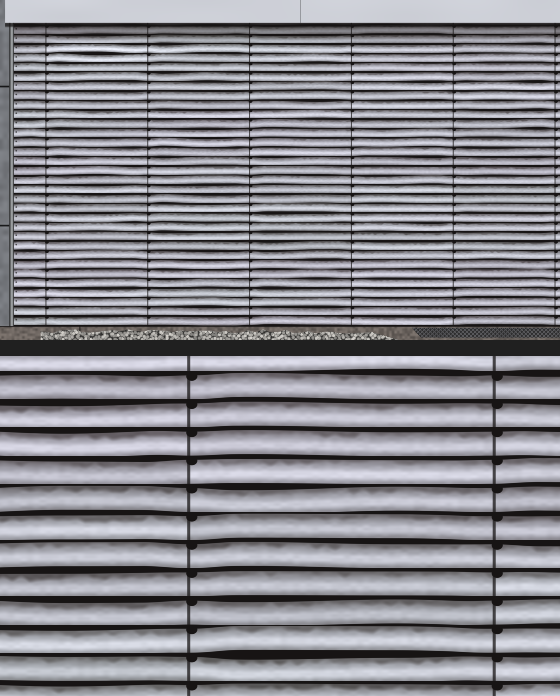
Top: the whole. Bottom: its middle third, enlarged.
Write a WebGL 1 fragment shader that draws this texture.

```glsl
precision highp float;
// A closed exterior blind: 32 weathered metal slats, cut into bays by six
// cords with clips, under a pale fascia and above a curb, gravel and grate.
// Each slat is a tone profile, bent and stained by hashed value noise.

uniform vec2 u_resolution;

// Layout, in units of canvas height
const float ASPECT = 1.655;
const float SLAT_BASE = 0.0446;
const float SLAT_PITCH = 0.0276;
const float SLAT_TOP = 0.85;      // share of the pitch covered by metal
const float CORD_X = 0.1358;
const float CORD_STEP = 0.3009;
const float CORD_HALF = 0.0015;
const float RAIL_LEFT = 0.027;
const float RAIL_RIGHT = 0.041;
const float FASCIA_Y = 0.933;
const float SEAM_X = 0.888;
const float GROUND_Y = 0.041;
const float GRAVEL_Y = 0.025;
const float GRAVEL_CELL = 0.0085;

// Wear
const float BEND = 0.20;
const float STAIN_RAGGED = 0.26;
const float BAY_VARIATION = 0.13;
const vec2 DENT = vec2(0.30, 0.845);

// Colours
const vec3 SHADOW = vec3(0.09, 0.08, 0.08);
const vec3 FASCIA = vec3(0.81, 0.82, 0.85);
const vec3 WALL = vec3(0.46, 0.47, 0.49);
const vec3 RAIL = vec3(0.60, 0.61, 0.62);
const vec3 CURB = vec3(0.42, 0.39, 0.37);
const vec3 GRAVEL = vec3(0.76, 0.75, 0.73);
const vec3 GRATE = vec3(0.30, 0.30, 0.31);

float hash(vec2 p) {
  vec3 q = fract(p.xyx * 0.1031);
  q += dot(q, q.yzx + 33.33);
  return fract((q.x + q.y) * q.z);
}

float noise(vec2 p) {
  vec2 i = floor(p), f = fract(p);
  f *= f * (3.0 - 2.0 * f);
  return mix(mix(hash(i), hash(i + vec2(1, 0)), f.x),
             mix(hash(i + vec2(0, 1)), hash(i + vec2(1, 1)), f.x), f.y);
}

float above(float x, float edge, float blur) {
  return smoothstep(edge - blur, edge + blur, x);
}

float band(float x, float lo, float hi, float blur) {
  return above(x, lo, blur) - above(x, hi, blur);
}

// Cool when light, warm when dark
vec3 metal(float tone) {
  return tone * mix(vec3(1.04, 0.98, 0.98), vec3(0.985, 0.995, 1.045), smoothstep(0.1, 0.7, tone));
}

vec3 blind(vec2 p, float blur) {
  float across = (p.x - CORD_X) / CORD_STEP;
  float bay = floor(across), s = fract(across);
  float up = (p.y - SLAT_BASE) / SLAT_PITCH;
  float row = floor(up), v = fract(up);
  float e = blur / SLAT_PITCH;

  // Bending between the cords, strongest around the dent
  float dent = exp(-dot((p - DENT) * vec2(5.0, 35.0), (p - DENT) * vec2(5.0, 35.0)));
  float free = smoothstep(0.0, 0.15, s) * smoothstep(1.0, 0.85, s);
  float bent = v + free * BEND * (1.0 + dent) * (noise(vec2(p.x * 7.0 + bay * 3.7, row * 5.0)) - 0.5);

  // Curved profile, from the lower lip to the stained upper edge
  float tone = mix(0.56, 0.81, smoothstep(0.0, 0.28, bent));
  tone = mix(tone, 0.66, smoothstep(0.36, 0.58, bent));
  tone = mix(tone, 0.53, smoothstep(0.52, 0.76, bent));
  float ragged = 0.6 * noise(vec2(p.x * 110.0, row * 7.0)) + 0.4 * noise(vec2(p.x * 24.0, row * 3.0));
  float stain = above(bent, 0.72 + STAIN_RAGGED * (ragged - 0.5), 0.10);
  tone = mix(tone, 0.34, stain * (0.55 + 0.45 * noise(vec2(p.x * 9.0, row * 11.0))));
  tone *= 1.0 + BAY_VARIATION * (hash(vec2(row, bay + 9.0)) - 0.5) + 0.10 * dent;
  tone += 0.05 * (noise(p * vec2(160.0, 330.0)) - 0.5);
  tone *= mix(1.0, 0.58, smoothstep(0.855, 0.925, p.y));
  vec3 color = metal(tone);
  color += 0.025 * vec3(0.5, -0.6, 0.5) * (noise(vec2(p.x * 1.5, row * 0.37)) - 0.4);
  color = mix(SHADOW, color, above(bent, 0.0, e) * (1.0 - above(bent, SLAT_TOP, e)));

  // Cords and one clip per slat
  float dx = p.x - CORD_X - CORD_STEP * floor(across + 0.5);
  color = mix(color, SHADOW, 0.75 * band(dx, -CORD_HALF, CORD_HALF, blur));
  float clip = length(vec2(dx - 0.003, (v - 0.82) * SLAT_PITCH) / vec2(0.0055, 0.0045));
  color = mix(color, SHADOW, 1.0 - above(clip, 1.0, blur / 0.005));
  float pip = length(vec2(p.x - 0.048, (v - 0.55) * SLAT_PITCH));
  return mix(color, SHADOW, 0.7 * (1.0 - above(pip, 0.0022, blur)));
}

vec3 gravel(vec2 p) {
  vec2 g = p / GRAVEL_CELL, cell = floor(g);
  float nearest = 9.0, shade = 0.0;
  for (int j = -1; j <= 1; j++) for (int i = -1; i <= 1; i++) {
    vec2 c = cell + vec2(i, j);
    float d = length(g - c - vec2(hash(c), hash(c + 41.0)));
    if (d < nearest) { nearest = d; shade = hash(c + 83.0); }
  }
  return GRAVEL * (0.65 + 0.45 * shade) * (1.0 - 0.65 * smoothstep(0.3, 0.85, nearest));
}

vec3 ground(vec2 p, float blur) {
  vec3 color = CURB * (0.8 + 0.4 * noise(p * 130.0));
  color *= 1.0 - 0.5 * band(p.x, 0.234, 0.238, blur);
  float top = GRAVEL_Y + 0.012 * (noise(vec2(p.x * 45.0, 2.0)) - 0.5);
  float pile = band(p.x, 0.12, 1.18 - 3.5 * p.y, blur) * (1.0 - above(p.y, top, blur));
  color = mix(color, gravel(p), pile);
  vec2 mesh = abs(fract(vec2(p.x + p.y, p.x - p.y) / 0.012) - 0.5);
  vec3 grate = GRATE * (0.6 + 0.6 * above(max(mesh.x, mesh.y), 0.37, blur / 0.012));
  color = mix(color, grate, above(p.x, 1.25 - 0.9 * p.y, blur) * band(p.y, 0.007, 0.036, blur));
  return mix(color, SHADOW, 0.8 * above(p.y, GROUND_Y - 0.003, blur));
}

void main() {
  vec2 p = gl_FragCoord.xy / u_resolution * vec2(ASPECT, 1.0);
  float blur = 0.6 * max(1.0 / u_resolution.y, ASPECT / u_resolution.x);
  vec3 color = blind(p, blur);

  // Side wall with two joints, then the guide rail
  vec3 wall = WALL * (0.9 + 0.2 * noise(p * 60.0));
  wall *= 1.0 - 0.8 * (band(p.y, 0.743, 0.748, blur) + band(p.y, 0.334, 0.339, blur));
  vec3 rail = RAIL * (1.0 - 0.7 * band(p.x, RAIL_LEFT, RAIL_LEFT + 0.004, blur));
  rail *= 1.0 - 0.6 * above(p.x, RAIL_RIGHT - 0.003, blur);
  color = mix(color, mix(wall, rail, above(p.x, RAIL_LEFT, blur)), 1.0 - above(p.x, RAIL_RIGHT, blur));
  color = mix(ground(p, blur), color, above(p.y, GROUND_Y, blur));

  // Fascia with its shadow and seam
  float over = above(p.x, 0.015, blur);
  color = mix(color, SHADOW, 0.75 * over * band(p.y, FASCIA_Y - 0.012, FASCIA_Y, 2.0 * blur));
  vec3 fascia = FASCIA * (0.98 + 0.03 * noise(p * vec2(5.0, 20.0)));
  fascia *= 1.0 - 0.35 * band(p.x, SEAM_X - 0.001, SEAM_X + 0.001, blur);
  color = mix(color, fascia, over * above(p.y, FASCIA_Y, blur));
  gl_FragColor = vec4(color, 1.0);
}
```
